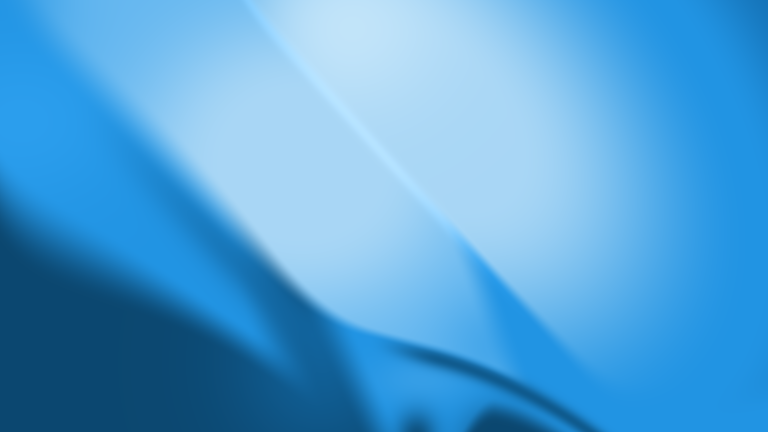
Reproduce this background procedurally as a WebGL 1 fragment shader.

```glsl
precision highp float;
// Soft blue folds of cloth: pale diagonal panels above dark, creased shadows.
uniform vec2 u_resolution;

float softMax(float a, float b, float k) {
  float h = max(k - abs(a - b), 0.0) / k;
  return max(a, b) + 0.25 * k * h * h;
}

// Gaussian falloff of an ellipse with the given radii
float glow(vec2 p, vec2 center, vec2 radius) {
  vec2 q = (p - center) / radius;
  return exp(-dot(q, q));
}

float band(float d, float width) {
  return exp(-d * d / (width * width));
}

// Height of the long lower crease at x
float creaseHeight(float x) {
  float bend = max(x - 1.0, 0.0);
  return softMax(1.0 - x, 0.225 - 0.25 * (x - 0.86) - 0.6 * bend * bend, 0.08);
}

// Height of the ridge between the two pale panels at x
float ridgeHeight(float x) {
  return softMax(1.618 - 1.1 * x, 0.04 + 0.9 * (x - 1.6) * (x - 1.6), 0.05);
}

void main() {
  vec2 p = gl_FragCoord.xy / u_resolution.y;
  float crease = p.y - creaseHeight(p.x);
  float ridge = p.y - ridgeHeight(p.x);

  vec3 navy = vec3(0.045, 0.28, 0.44);
  vec3 deep = vec3(0.07, 0.40, 0.63);
  vec3 blue = vec3(0.13, 0.58, 0.89);
  vec3 sky = vec3(0.40, 0.72, 0.94);
  vec3 pale = vec3(0.66, 0.84, 0.96);

  // Dark ground, a little lighter in the central valley
  vec3 color = mix(navy, deep, 0.75 * glow(p, vec2(0.74, 0.16), vec2(0.20, 0.22)));

  // Blue strip on the left, fading into the valley
  float stripEdge = 0.47 - 0.3 * p.x - 0.3 * p.x * p.x + 0.08 * exp(-14.0 * p.x);
  float stripSoft = mix(0.11, 0.045, smoothstep(0.0, 0.6, p.x));
  float strip = smoothstep(-stripSoft, stripSoft, p.y - stripEdge);
  strip *= 1.0 - smoothstep(0.58, 0.72, p.x + 0.25 * (p.y - 0.2));
  vec3 stripColor = mix(blue, vec3(0.17, 0.62, 0.93), glow(p, vec2(0.05, 0.72), vec2(0.25, 0.2)));
  color = mix(color, stripColor, strip);

  // Shadow hugging the underside of the crease
  float shade = band(crease + 0.06, 0.07) * smoothstep(0.15, 0.65, p.x);
  shade *= 1.0 - smoothstep(0.72, 0.82, p.x);
  color = mix(color, deep, 0.75 * shade);

  // Small folds fanning out along the bottom
  float fan = smoothstep(0.76, 0.86, p.x + 0.45 * (p.y - 0.15));
  fan *= smoothstep(-0.10, -0.04, crease + 0.04 * smoothstep(1.3, 1.0, p.x)
    + 0.25 * (1.0 - smoothstep(0.95, 1.15, p.x)));
  color = mix(color, mix(blue, sky, 0.3 * glow(p, vec2(0.98, 0.12), vec2(0.12, 0.06))), fan);
  color = mix(color, navy, 0.9 * glow(p, vec2(0.965, -0.01), vec2(0.045, 0.055)));
  color = mix(color, navy, 0.9 * glow(p, vec2(1.15, -0.02), vec2(0.075, 0.07)));
  color = mix(color, vec3(0.05, 0.33, 0.52),
    0.9 * band(crease + 0.018, 0.022) * smoothstep(0.85, 1.02, p.x));

  // Left pale panel, brightest along its middle
  float panelGlow = glow(p, vec2(0.70, 0.62), vec2(0.42, 0.38));
  vec3 panelColor = mix(sky, pale, smoothstep(0.1, 0.85, panelGlow));
  panelColor = mix(panelColor, blue, 0.9 * glow(p, vec2(-0.02, 1.0), vec2(0.15, 0.22)));
  panelColor = mix(panelColor, blue, 0.5 * glow(p, vec2(1.16, 0.2), vec2(0.14, 0.12)));
  float creaseSoft = mix(0.11, 0.018, smoothstep(0.35, 0.9, p.x));
  float panel = smoothstep(-0.4 * creaseSoft, creaseSoft, crease);
  panel *= 1.0 - smoothstep(1.14, 1.22, p.x + 0.35 * (p.y - 0.15));
  color = mix(color, panelColor, panel);

  // Right pale panel, dimming outward in a tilted ellipse
  vec2 offset = p - vec2(1.0, 0.72);
  float along = (offset.x - offset.y) * 0.7071;
  float across = (offset.x + offset.y) * 0.7071;
  float reach = length(vec2(along / 0.9, across / 0.6));
  vec3 rightColor = mix(pale, blue, smoothstep(0.25, 0.97, reach));
  rightColor = mix(rightColor, vec3(0.08, 0.45, 0.72), smoothstep(1.0, 1.35, reach));
  rightColor = mix(rightColor, vec3(0.77, 0.90, 0.98), 0.9 * glow(p, vec2(0.81, 0.94), vec2(0.22, 0.2)));
  float ridgeSoft = mix(0.03, 0.075, smoothstep(1.1, 1.6, p.x));
  color = mix(color, rightColor, smoothstep(-0.3 * ridgeSoft, ridgeSoft, ridge));

  // Faint light caught on the ridge
  color += 0.05 * band(ridge, 0.02) * (1.0 - smoothstep(1.05, 1.25, p.x));

  gl_FragColor = vec4(clamp(color, 0.0, 1.0), 1.0);
}
```
